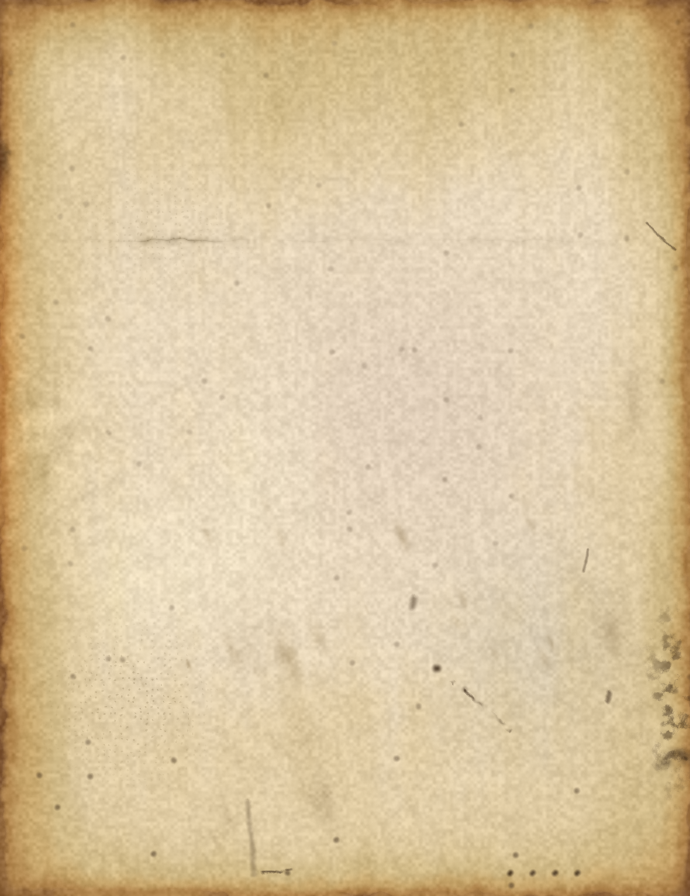
Reproduce this texture procedurally as a Shadertoy shader.

```glsl
// Aged parchment with scorched borders, soft stains, a fold and ink specks.

float hash(vec2 p) {
    return fract(sin(dot(p, vec2(127.1, 311.7))) * 43758.5453);
}

float noise(vec2 p) {
    vec2 cell = floor(p), f = fract(p);
    f = f * f * (3.0 - 2.0 * f);
    float low = mix(hash(cell), hash(cell + vec2(1, 0)), f.x);
    float high = mix(hash(cell + vec2(0, 1)), hash(cell + vec2(1, 1)), f.x);
    return mix(low, high, f.y);
}

// Layered noise centred on zero
float fbm(vec2 p) {
    float sum = -0.48, amp = 0.5;
    for (int i = 0; i < 5; i++) {
        sum += amp * noise(p);
        p = mat2(1.6, 1.2, -1.2, 1.6) * p + 7.3;
        amp *= 0.5;
    }
    return sum;
}

// Soft elliptical patch
float blob(vec2 p, vec2 center, vec2 radius) {
    vec2 q = (p - center) / radius;
    return exp(-dot(q, q));
}

// Line from a along span, with a smooth rim
float stroke(vec2 p, vec2 a, vec2 span, float width) {
    float t = clamp(dot(p - a, span) / dot(span, span), 0.0, 1.0);
    return 1.0 - smoothstep(0.0, width + 0.001, length(p - a - span * t));
}

// Random dots, a share of the grid cells filled
float specks(vec2 p, float scale, float share) {
    vec2 id = floor(p * scale);
    vec2 q = fract(p * scale) - 0.3 - 0.4 * vec2(hash(id), hash(id + 3.1));
    return step(1.0 - share, hash(id + 7.7)) * (1.0 - smoothstep(0.04, 0.28, length(q)));
}

// Light remaining after browning from one border
float border(float d, float reach) {
    d = max(d, 0.0);
    return 1.0 - 0.66 * exp(-d / reach) - 0.25 * exp(-d / 0.013);
}

vec3 paperColor(float age) {
    vec3 c = mix(vec3(0.915, 0.85, 0.74), vec3(0.88, 0.80, 0.64), smoothstep(0.02, 0.28, age));
    c = mix(c, vec3(0.82, 0.73, 0.53), smoothstep(0.25, 0.48, age));
    c = mix(c, vec3(0.78, 0.65, 0.42), smoothstep(0.45, 0.65, age));
    c = mix(c, vec3(0.69, 0.52, 0.30), smoothstep(0.62, 0.82, age));
    return mix(c, vec3(0.47, 0.31, 0.18), smoothstep(0.80, 1.0, age));
}

// Scattered slanted dabs inside a soft region
float dabs(vec2 p, vec2 center, vec2 spread, vec2 size) {
    float sum = 0.0;
    for (int i = 0; i < 20; i++) {
        vec2 id = vec2(float(i), 2.0);
        vec2 q = p - center - spread * (2.0 * vec2(hash(id), hash(id + 19.7)) - 1.0);
        q.x += q.y * 0.35;
        sum += blob(q, vec2(0), size * (0.4 + hash(id + 5.1))) * hash(id + 8.4);
    }
    return min(sum, 1.0);
}

void mainImage(out vec4 fragColor, in vec2 fragCoord) {
    vec2 p = fragCoord / iResolution.y;
    float width = iResolution.x / iResolution.y;
    float cloud = fbm(p * 6.0), fibre = fbm(p * vec2(30.0, 6.0));
    float detail = fbm(p * 45.0), fine = fbm(p * 140.0);
    float rough = cloud * 0.02 + detail * 0.02;

    // Browning from the four borders, then broad stains
    float clean = border(p.x + rough, 0.078) * border(width - p.x + rough, 0.073);
    clean *= border(1.0 - p.y + rough, 0.105) * border(p.y + rough, 0.08);
    float age = 0.97 - clean + cloud * 0.26 + fibre * 0.22 + detail * 0.10;
    age += 0.24 * blob(p, vec2(0.38, 0.86), vec2(0.25, 0.10));
    age += 0.18 * blob(p, vec2(0.42, 0.18), vec2(0.20, 0.10));
    age += 0.16 * blob(p, vec2(0.03, 0.22), vec2(0.06, 0.24));
    age -= 0.20 * blob(p, vec2(0.11, 0.91), vec2(0.09, 0.06));
    age -= 0.12 * blob(p, vec2(0.55, 0.79), vec2(0.10, 0.08));
    vec3 color = paperColor(age);
    color += vec3(0.04, -0.01, -0.03) * blob(p, vec2(0, 0.6), vec2(0.03, 0.25));

    // Pale worn areas and the cooler middle
    float ridge = 0.352 + 0.006 * sin(p.y * 22.0) + 0.01 * cloud;
    float worn = blob(p, vec2(0.33, 0.49), vec2(0.07, 0.10)) * (1.0 - smoothstep(-0.01, 0.01, p.x - ridge));
    worn += 0.9 * blob(p, vec2(0.24, 0.37), vec2(0.05, 0.08)) + 0.7 * blob(p, vec2(0.14, 0.36), vec2(0.05, 0.09));
    color += vec3(0.025, 0.035, 0.03) * worn * (1.0 + 2.0 * fibre);
    color -= vec3(0.03, 0.035, 0.01) * blob(p, vec2(0.46, 0.55), vec2(0.16, 0.17));
    color -= vec3(0.05, 0.04, 0.03) * blob(p, vec2(0.60, 0.28), vec2(0.11, 0.12));

    // Fold, crumples and mottled wear
    float fold = exp(-abs(p.y - 0.732 - 0.008 * detail) / 0.0025);
    float foldStain = blob(p, vec2(0.20, 0.73), vec2(0.045, 0.03));
    color -= fold * (0.06 * noise(p * 30.0) + 0.45 * foldStain * noise(p * 80.0));
    float crumple = fbm(p * 32.0 + vec2(0.4, -0.4)) - detail * 0.2 - fbm(p * 32.0);
    color += 0.4 * crumple * blob(p, vec2(0.045, 0.515), vec2(0.05, 0.06));
    float patches = blob(p, vec2(0.15, 0.22), vec2(0.08)) + 0.5 * blob(p, vec2(0.18, 0.75), vec2(0.09, 0.07));
    color -= patches * (0.10 * specks(p + detail * 0.01, 150.0, 0.6) + 0.25 * max(fine, 0.0));

    // Smears and corroded right border
    float smear = 0.5 * dabs(p, vec2(0.30, 0.18), vec2(0.07, 0.14), vec2(0.008, 0.020));
    smear += 0.7 * dabs(p, vec2(0.38, 0.33), vec2(0.26, 0.11), vec2(0.004, 0.009));
    smear += 0.5 * blob(p, vec2(0.683, 0.295), vec2(0.012, 0.025)) + 0.4 * blob(p, vec2(0.707, 0.557), vec2(0.01, 0.04));
    color = mix(color, vec3(0.56, 0.47, 0.32), smear * (0.6 + detail));
    vec2 torn = p + detail * 0.03;
    float ink = 0.75 * smoothstep(0.0, 0.24, fbm(p * 90.0)) * blob(p, vec2(0.755, 0.22), vec2(0.03, 0.09));
    ink += 0.8 * blob(torn, vec2(0.758, 0.154), vec2(0.015, 0.007)) + 0.6 * blob(torn, vec2(0, 0.82), vec2(0.01, 0.022));

    // Broken scratches and specks
    vec2 w = p + 0.006 * vec2(detail, fine);
    float gaps = smoothstep(0.38, 0.62, noise(p * 90.0));
    ink += 0.6 * stroke(w, vec2(0.723, 0.75), vec2(0.03, -0.028), 0.0015);
    ink += 0.5 * stroke(w, vec2(0.651, 0.363), vec2(0.005, 0.023), 0.002);
    ink += 0.3 * stroke(w, vec2(0.276, 0.105), vec2(0.007, -0.08), 0.004);
    ink += gaps * stroke(w, vec2(0.292, 0.028), vec2(0.033, 0), 0.003);
    ink += 0.7 * gaps * stroke(w, vec2(0.50, 0.245), vec2(0.07, -0.06), 0.002);
    ink += stroke(p, vec2(0.487, 0.254), vec2(0.001, 0), 0.006);
    ink += 0.7 * stroke(w, vec2(0.677, 0.219), vec2(0.002, 0.008), 0.004);
    ink += 0.5 * stroke(w, vec2(0.46, 0.323), vec2(0.002, 0.008), 0.006);
    for (int i = 0; i < 4; i++) {
        ink += stroke(p, vec2(0.569 + 0.025 * float(i), 0.025), vec2(0.001), 0.004);
    }
    ink += (0.25 + 0.4 * smoothstep(0.4, 0.0, p.y)) * specks(p, 55.0, 0.04);
    color = mix(color, vec3(0.25, 0.18, 0.11), 0.8 * clamp(ink, 0.0, 1.0));

    // Paper grain
    color += 0.08 * (noise(p * 260.0) - 0.5) + 0.08 * fine + 0.03 * detail;
    fragColor = vec4(clamp(color, 0.0, 1.0), 1.0);
}
```
